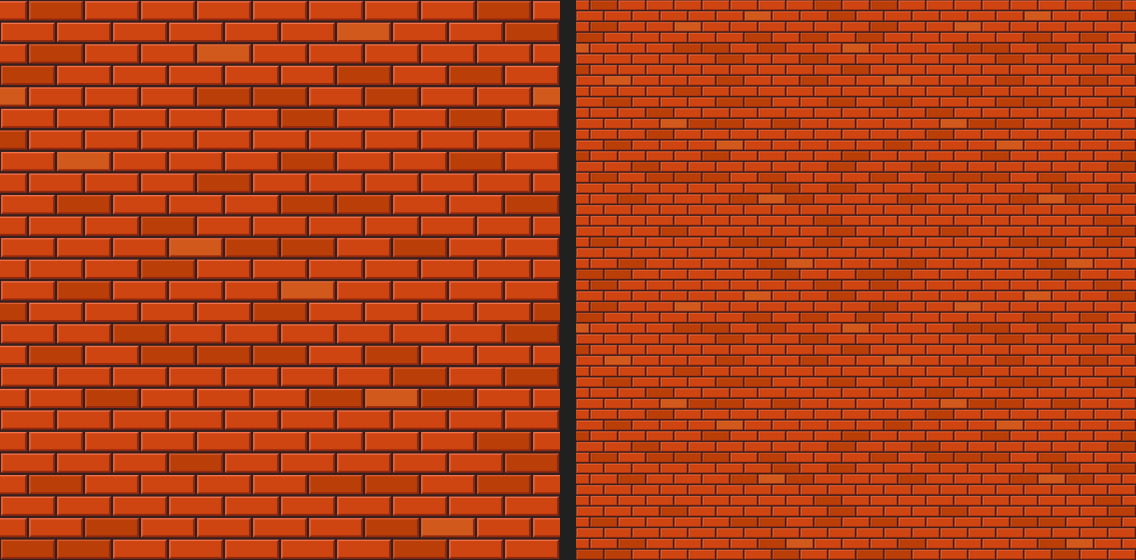
Left: one tile. Right: repeated 2 by 2.
Write a Shadertoy shader that draws this texture.

```glsl
// Seamless running-bond wall of bevelled orange-red bricks with dark mortar.

const vec2  BRICKS          = vec2(10.0, 26.0);  // repeats across and down (even rows tile)
const float MORTAR_HALF     = 0.0021;            // widths are fractions of the canvas
const float HIGHLIGHT_WIDTH = 0.0023;
const float SHADE_WIDTH     = 0.0034;
const float DARK_SHARE      = 0.22;
const float PALE_SHARE      = 0.05;
const float SEED            = 17.0;

const vec3 MORTAR     = vec3(0.21, 0.12, 0.11);
const vec3 BRICK      = vec3(0.81, 0.27, 0.065);
const vec3 BRICK_DARK = vec3(0.73, 0.245, 0.03);
const vec3 BRICK_PALE = vec3(0.82, 0.35, 0.11);
const vec3 HIGHLIGHT  = vec3(0.95, 0.45, 0.30);
const vec3 SHADE      = vec3(0.57, 0.16, 0.06);

float hash(vec2 p) {
    vec3 q = fract(vec3(p.xyx + SEED) * 0.1031);
    q += dot(q, q.yzx + 33.33);
    return fract((q.x + q.y) * q.z);
}

// Antialiased step: 0 below the edge, 1 above it.
float cover(float dist, float pixel) {
    return clamp(dist / pixel + 0.5, 0.0, 1.0);
}

void mainImage(out vec4 fragColor, in vec2 fragCoord) {
    float pixel = 1.0 / min(iResolution.x, iResolution.y);

    // Brick cell, with every second row shifted by half a brick
    vec2 grid = fragCoord / iResolution.xy * BRICKS;
    grid.x += 0.5 * mod(floor(grid.y), 2.0);
    vec2 id = mod(floor(grid), BRICKS);
    vec2 cell = fract(grid);

    // Distances inward from the lit (left, top) and shaded (right, bottom) sides
    vec2 nearSide = cell / BRICKS - MORTAR_HALF;
    vec2 farSide = (1.0 - cell) / BRICKS - MORTAR_HALF;
    float litDist = min(nearSide.x, farSide.y);
    float shadeDist = min(farSide.x, nearSide.y);

    // Face tone per brick
    float pick = hash(id);
    float dark = step(pick, DARK_SHARE);
    float pale = step(1.0 - PALE_SHARE, pick);
    vec3 face = mix(mix(BRICK, BRICK_DARK, dark), BRICK_PALE, pale);
    vec3 lit = mix(HIGHLIGHT, face, 0.4 * (dark + pale));

    // Bevel, mitred where lit and shaded sides meet
    float litSide = cover(shadeDist - litDist, pixel);
    float litMask = cover(HIGHLIGHT_WIDTH - litDist, pixel) * litSide;
    float shadeMask = cover(SHADE_WIDTH - shadeDist, pixel);
    vec3 color = mix(face, SHADE, shadeMask);
    color = mix(color, lit, litMask);

    // Mortar joints
    color = mix(MORTAR, color, cover(min(litDist, shadeDist), pixel));
    fragColor = vec4(color, 1.0);
}
```
